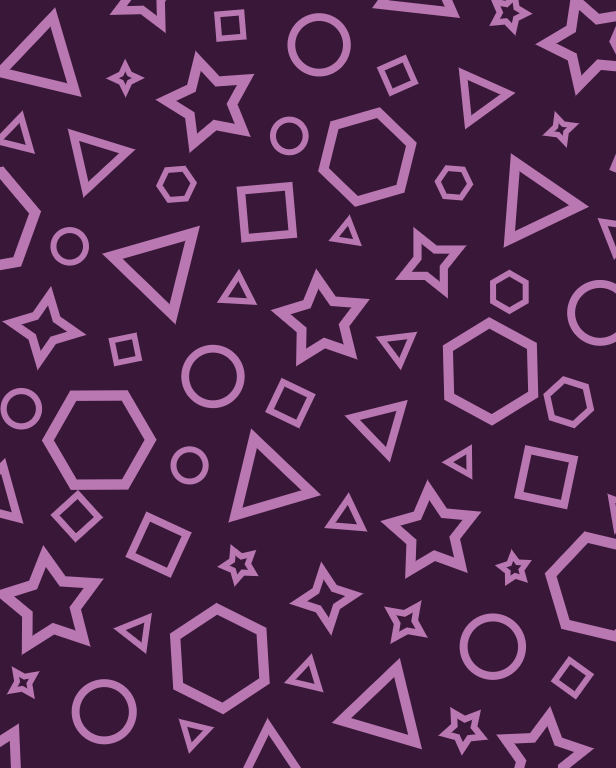
Reproduce this pattern procedurally as a Shadertoy shader.

```glsl
#define GROUND vec3(0.22, 0.09, 0.22)
#define LINE_COLOUR vec3(0.73, 0.47, 0.70)
#define SPACING 0.113          // distance between sites, in canvas heights
#define LATTICE_TURN 0.3
#define JITTER 0.014
#define LARGE vec2(0.066, 0.077)   // radius ranges
#define MEDIUM vec2(0.045, 0.056)
#define SMALL vec2(0.025, 0.035)
#define STROKE vec2(0.0042, 0.125) // fixed part, part of the radius
#define STAR4_NOTCH 0.46
#define STAR5_NOTCH 0.53

const float PI = 3.14159265;

float hash(vec2 id, float salt) {
    return fract(sin(dot(id, vec2(127.1, 311.7)) + salt * 74.7) * 4375.85);
}

mat2 rotation(float a) {
    return mat2(cos(a), sin(a), -sin(a), cos(a));
}

// Kinds: 0 circle, 1 triangle, 2 square, 3 four-point star,
// 4 five-point star, 5 hexagon. Corners stay mitred.
float shapeDistance(vec2 p, float radius, float kind) {
    if (kind < 0.5) return length(p) - 0.87 * radius;
    float sides = kind < 2.5 ? kind + 2.0 : kind + 1.0;
    float halfSector = PI / sides;
    float notch = cos(halfSector);
    if (kind == 3.0) notch = STAR4_NOTCH;
    if (kind == 4.0) notch = STAR5_NOTCH;

    // Fold into one half sector and measure to its single edge
    float a = atan(p.y, p.x);
    a = abs(a - 2.0 * halfSector * round(a / (2.0 * halfSector)));
    vec2 folded = length(p) * vec2(cos(a), sin(a));
    vec2 tip = vec2(1.0, 0.0);
    vec2 edge = normalize(notch * vec2(cos(halfSector), sin(halfSector)) - tip);
    return dot(folded - radius * tip, vec2(edge.y, -edge.x));
}

// Outline of the shape that belongs to one lattice site
float siteOutline(vec2 p, vec2 id) {
    vec2 parity = mod(id, 2.0);
    vec2 block = floor(id / 2.0);
    float tier = parity.x + parity.y;
    vec2 range = SMALL;
    float kind = floor(6.0 * hash(id, 1.0));
    if (tier < 0.5) {
        float turn = mod(block.x + block.y, 3.0);
        range = LARGE;
        kind = turn < 0.5 ? 1.0 : turn + 3.0;
    } else if (tier > 1.5) {
        range = MEDIUM;
        kind = mod(block.x + 2.0 * block.y, 4.0);
    }
    float radius = mix(range.x, range.y, hash(id, 2.0));
    float width = STROKE.x + STROKE.y * radius;
    vec2 shift = JITTER * (vec2(hash(id, 3.0), hash(id, 4.0)) - 0.5);
    vec2 local = rotation(2.0 * PI * hash(id, 5.0)) * (p - id * SPACING - shift);
    return abs(shapeDistance(local, radius, kind) + 0.5 * width) - 0.5 * width;
}

void mainImage(out vec4 fragColor, in vec2 fragCoord) {
    float pixel = 1.0 / iResolution.y;
    vec2 p = rotation(LATTICE_TURN) * (fragCoord * pixel);
    vec2 nearest = round(p / SPACING);

    // Union of the outlines around this point
    float d = 1.0;
    for (int y = -1; y <= 1; y++)
        for (int x = -1; x <= 1; x++)
            d = min(d, siteOutline(p, nearest + vec2(x, y)));

    float ink = clamp(0.5 - d / pixel, 0.0, 1.0);
    fragColor = vec4(mix(GROUND, LINE_COLOUR, ink), 1.0);
}
```
